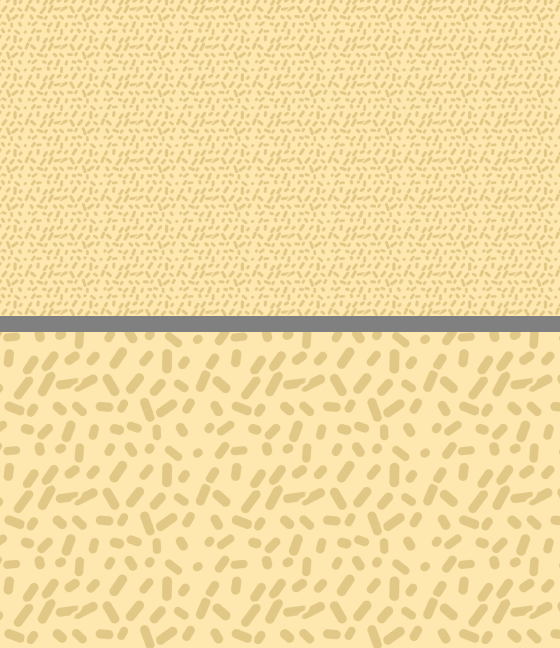
Top: the whole. Bottom: its middle third, enlarged.
This pattern is drawn by a WebGL 1 fragment shader. Its source:

```glsl
precision highp float;
// Cream ground strewn with short, rounded tan grains in a repeating swatch.
// Each cell of a staggered 10 by 5 grid holds one jittered capsule; the two
// nearest capsules are compared so that a thin gap keeps grains apart.

uniform vec2 u_resolution;

const vec2 SWATCH = vec2(10.0, 5.0);    // cells before the pattern repeats
const float CELLS_PER_HEIGHT = 41.7;

vec3 hash3(vec2 p) {
  vec3 q = fract(p.xyx * vec3(0.1031, 0.1030, 0.0973));
  q += dot(q, q.yxz + 33.33);
  return fract((q.xxy + q.yzz) * q.zyx);
}

// Signed distance to a capsule centred on the origin
float capsule(vec2 p, vec2 direction, float halfLength, float radius) {
  float along = clamp(dot(p, direction), -halfLength, halfLength);
  return length(p - direction * along) - radius;
}

float grainDistance(vec2 p, vec2 cell) {
  vec2 id = mod(cell, SWATCH);
  vec3 place = hash3(id + 7.0);
  vec3 form = hash3(id + 41.0);

  // Directions gather around a steep rising diagonal
  float turn = form.x - 0.5;
  float angle = 0.95 + 6.283 * turn * abs(turn);

  // Some rows of the swatch carry longer grains than others
  float rowGrowth = 0.06 * cos(6.2832 * id.y / SWATCH.y);
  float halfLength = mix(0.08, 0.34, form.y) + rowGrowth;
  float radius = mix(0.18, 0.215, form.z);

  vec2 center = cell + 0.5 + (place.xy - 0.5) * vec2(0.38, 0.34);
  return capsule(p - center, vec2(cos(angle), sin(angle)), halfLength, radius);
}

void main() {
  vec2 p = gl_FragCoord.xy / u_resolution.y * CELLS_PER_HEIGHT;
  float pixel = CELLS_PER_HEIGHT / u_resolution.y;

  // Nearest and second nearest grain among the neighbouring cells
  float nearest = 10.0;
  float second = 10.0;
  for (int j = -1; j <= 1; j++) {
    float row = floor(p.y) + float(j);
    vec2 shifted = p - vec2(0.4 * mod(row, SWATCH.y), 0.0);
    for (int i = -1; i <= 1; i++) {
      vec2 cell = vec2(floor(shifted.x) + float(i), row);
      float d = grainDistance(shifted, cell);
      second = min(second, max(nearest, d));
      nearest = min(nearest, d);
    }
  }

  // Trim touching grains, then blend the softened edge
  float d = max(nearest, 0.5 * (0.12 - (second - nearest)));
  float grain = 1.0 - smoothstep(-0.75 * pixel, 0.75 * pixel, d);

  vec3 cream = vec3(1.0, 0.91, 0.69);
  vec3 tan_ = vec3(0.885, 0.785, 0.525);
  gl_FragColor = vec4(mix(cream, tan_, grain), 1.0);
}
```
